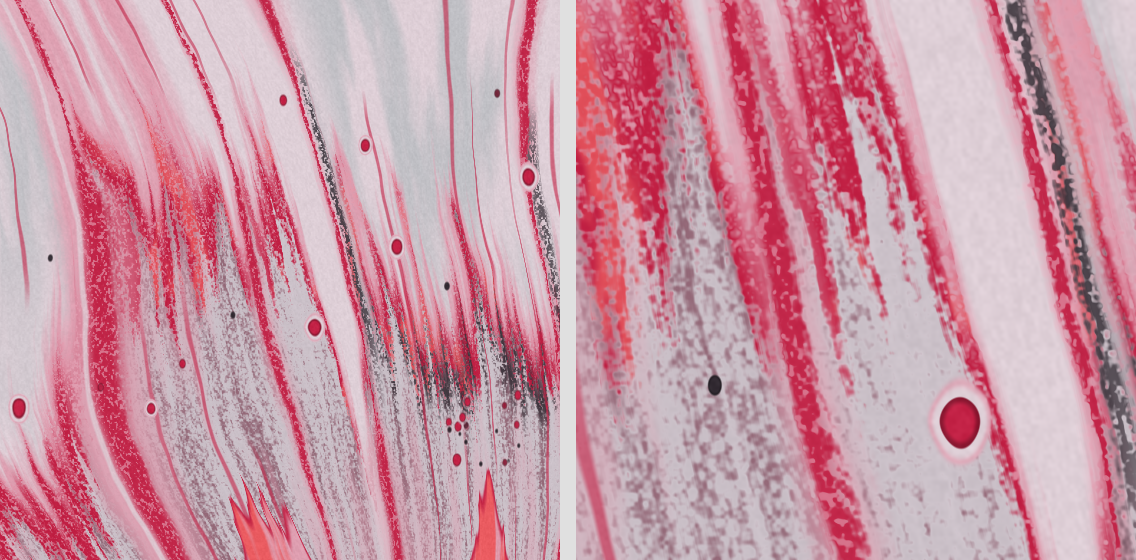
Left, the full canvas; right, a detail of the centre.
A WebGL 2 fragment shader for this texture:

```glsl
#version 300 es
precision highp float;

uniform vec2 u_resolution;
out vec4 outColor;

#define WHITE vec3(0.87, 0.81, 0.84)
#define ICE vec3(0.75, 0.75, 0.77)
#define PINK vec3(0.87, 0.62, 0.69)
#define CRIMSON vec3(0.76, 0.13, 0.27)
#define CORAL vec3(0.92, 0.36, 0.38)
#define SILVER vec3(0.80, 0.76, 0.79)
#define MAUVE vec3(0.56, 0.39, 0.45)
#define INK vec3(0.20, 0.17, 0.20)
#define GRAIN 300.0
#define CELLS 13
#define BUBBLES 18
#define VEINS 17

float hash(vec2 p) {
  vec3 q = fract(p.xyx * 0.1031);
  q += dot(q, q.yzx + 33.33);
  return fract((q.x + q.y) * q.z);
}

float noise(vec2 p) {
  vec2 i = floor(p), f = fract(p);
  f = f * f * (3.0 - 2.0 * f);
  return mix(mix(hash(i), hash(i + vec2(1, 0)), f.x),
             mix(hash(i + vec2(0, 1)), hash(i + vec2(1, 1)), f.x), f.y);
}

float fbm(vec2 p) {
  float sum = 0.0, amp = 0.53;
  for (int i = 0; i < 4; i++) {
    sum += amp * noise(p);
    p = p * 2.1 + 17.3;
    amp *= 0.5;
  }
  return sum;
}

float ramp(float a, float b, float x) { return smoothstep(a, b, x); }

float bump(float x, float center, float width) {
  float d = (x - center) / width;
  return exp(-d * d);
}

// Sharp crests that become pointed tongues of paint
float crest(float x, float y) {
  float r = 1.0 - abs(2.0 * noise(vec2(x, y)) - 1.0);
  return r * r;
}

float tongues(float s, float t) {
  return 0.2 * crest(s * 17.0, t * 1.5) + 0.11 * crest(s * 45.0, t * 2.0 + 5.0)
       + 0.04 * crest(s * 110.0, t * 4.0);
}

// Across-stream coordinate: constant along each curved flow line
float stream(vec2 p) {
  float bend = p.y * (0.32 - 0.3 * ramp(0.5, 1.1, p.x)) + (0.055 - 0.09 * p.x) * sin(6.0 * p.y);
  return p.x - bend + 0.06 * (fbm(p * vec2(4.0, 2.5)) - 0.5);
}

float vein(float s, float center, float width) {
  return 1.0 - ramp(0.3 * width, width, abs(s - center));
}

// Flecked crimson current with pink flanks and a swelling width
vec3 current(vec3 col, float s, float t, float center, float width, float grain) {
  float w = width * (0.25 + 1.3 * ramp(0.2, 0.8, noise(vec2(t * 4.5, center * 90.0))));
  vec3 flecked = mix(CRIMSON, PINK, 0.6 * ramp(0.52, 0.72, grain));
  col = mix(col, PINK, 0.6 * vein(s, center, 2.4 * w + 0.006));
  return mix(col, flecked, 0.95 * vein(s, center, w + 0.002));
}

// Oval drop with an optional pale halo
vec3 drop(vec3 col, vec2 p, vec2 center, float radius, vec3 tint, float halo) {
  float d = length((p - center) * vec2(1.0, 0.68)) / radius + 0.3 * (noise(p * 60.0) - 0.5);
  float soft = 1.0 / (u_resolution.y * radius);
  col = mix(col, WHITE, halo * (1.0 - ramp(1.45, 1.6 + soft, d)));
  col = mix(col, PINK, 0.7 * halo * bump(d, 1.5, 0.15));
  vec3 core = tint * (1.0 - 0.3 * ramp(0.6, 0.95, d));
  return mix(col, core, 1.0 - ramp(1.0 - soft, 1.0 + soft, d));
}

void main() {
  vec2 p = gl_FragCoord.xy / u_resolution.y;
  p.y = 1.0 - p.y;
  float s = stream(p), t = p.y;
  float grain = 0.55 * noise(vec2(s, t * 0.6) * GRAIN) + 0.45 * noise(p * GRAIN * 1.3);
  float streak = fbm(vec2(s * 42.0, t * 2.2));
  float fine = fbm(vec2(s * 130.0, t * 6.0)) - 0.5;

  // Depth below the ragged front between clear and speckled paint
  float front = mix(1.02, 0.49, ramp(-0.15, 0.03, s)) + 0.1 * ramp(0.2, 0.28, s)
    - 0.2 * bump(s, 0.37, 0.035) + 0.35 * bump(s, 0.44, 0.03) + 0.07 * ramp(0.5, 0.6, s);
  float v = t - front + tongues(s, t);
  float vg = v + 0.12 * (grain - 0.5);

  // Clear paint: white, cool grey waves and pink wash
  float cool = max(ramp(0.5, 0.58, s), 1.0 - ramp(-0.06, 0.0, s));
  float waves = fbm(vec2(s * 15.0, t * 3.0 + 1.2 * tongues(s, t * 0.3)));
  vec3 col = mix(WHITE, ICE, cool * ramp(0.4, 0.72, waves) * (1.0 - 0.6 * ramp(0.3, 0.6, t)));
  float wash = ramp(-0.03, 0.03, s) * (1.0 - ramp(0.2, 0.27, s));
  col = mix(col, PINK, wash * ramp(0.25, 0.75, streak));
  col = mix(col, PINK, ramp(-0.15, 0.0, v + 0.2 * fine));

  // Crimson front with coral flares
  float flare = ramp(0.54, 0.68, fbm(vec2(s * 24.0, t * 8.0))) * ramp(0.0, 0.1, s);
  vec3 hot = mix(CRIMSON, CORAL, 0.8 * flare);
  hot = mix(hot, PINK, 0.75 * ramp(0.3, 0.57, 0.7 * grain + 0.3 * fine));
  col = mix(col, hot, ramp(-0.05, 0.04, vg));

  // Streaked and speckled body, inked on the right
  float speck = ramp(0.46, 0.78, 0.45 * grain + 0.55 * streak + 0.35 * fine);
  vec3 body = mix(SILVER, MAUVE, speck);
  body = mix(body, PINK, 0.4 * ramp(0.5, 0.7, fbm(vec2(s * 20.0 + 9.0, t * 2.0))));
  float depth = mix(0.1, 0.03, ramp(0.1, 0.3, s));
  col = mix(col, body, ramp(depth, depth + 0.1, vg + 0.2 * fine));
  float dark = ramp(0.44, 0.52, s) * bump(v, 0.11, 0.06);
  col = mix(col, INK, 0.9 * dark * ramp(0.4, 0.6, 0.55 * streak + 0.45 * grain));

  // Thin scattered veins
  for (int i = 0; i < VEINS; i++) {
    float k = float(i);
    float center = -0.28 + 1.3 * (k + hash(vec2(k, 3.0))) / float(VEINS);
    float width = 0.001 + 0.006 * noise(vec2(k * 7.0, t * 4.0));
    float show = ramp(0.4, 0.7, noise(vec2(k * 5.0 + 2.0, t * 3.0)));
    col = mix(col, CRIMSON, 0.6 * show * vein(s, center, width));
  }

  // Main currents with white and dark companions
  float rough = s + 0.008 * (grain - 0.5) + 0.012 * fine;
  float inked = ramp(0.05, 0.2, t) * (1.0 - ramp(0.5, 0.8, t));
  float broken = ramp(0.3, 0.6, grain);
  col = mix(col, PINK, 0.7 * vein(rough, -0.02, 0.04));
  col = current(col, rough, t, 0.012, 0.004 + 0.02 * ramp(0.0, 0.4, t), grain);
  col = mix(col, WHITE, 0.8 * vein(s, -0.018, 0.007));
  col = current(col, rough, t, 0.305, 0.008, grain);
  col = mix(col, WHITE, 0.8 * vein(rough, 0.448, 0.025));
  col = current(col, rough, t, 0.483, 0.013, grain);
  col = mix(col, SILVER, 0.8 * vein(rough, 0.508, 0.014) * inked);
  col = mix(col, INK, 0.85 * vein(rough, 0.501, 0.009) * inked * broken);
  col = current(col, rough, t, 0.955, 0.012, grain);
  col = mix(col, INK, 0.75 * vein(rough, 0.972, 0.014) * ramp(0.15, 0.3, t) * broken);

  // Coral flames rising from the lower edge
  float mask = bump(s, 0.19, 0.07) + 0.7 * bump(s, 0.76, 0.05);
  float flame = t - 1.05 + mask * (0.05 + 0.85 * tongues(s + 0.41, t * 0.5));
  vec3 fire = mix(CORAL, PINK, ramp(0.45, 0.65, streak));
  fire = mix(CRIMSON, fire, ramp(0.0, 0.03, flame));
  col = mix(col, fire, ramp(-0.008, 0.006, flame));

  // Oval cells, then a cluster of small bubbles
  for (int i = 0; i < CELLS + BUBBLES; i++) {
    float k = float(i), big = hash(vec2(k, 8.0)), y = hash(vec2(k, 21.0));
    bool cell = i < CELLS;
    vec2 center = cell ? vec2(fract(k * 0.618 + 0.09), 0.16 + 0.64 * y)
                       : vec2(0.8 + 0.13 * hash(vec2(k, 31.0)), 0.7 + 0.13 * y);
    float radius = cell ? 0.004 + 0.008 * big * big : 0.002 + 0.006 * big;
    col = drop(col, p, center, radius, mix(INK, CRIMSON, ramp(0.2, 0.5, big)), cell ? step(0.6, big) : 0.3);
  }

  outColor = vec4(clamp(col + 0.06 * (grain - 0.5), 0.0, 1.0), 1.0);
}
```
